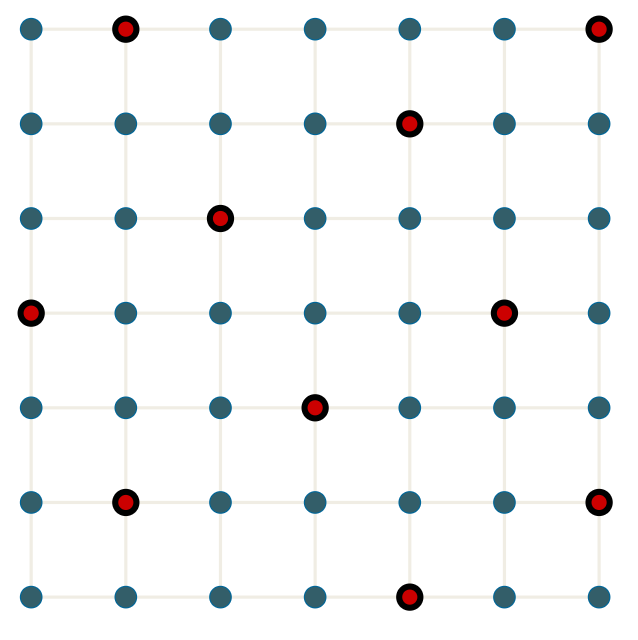
This pattern is drawn by a Shadertoy shader. Its source:

```glsl
const vec2 GRID_ORIGIN = vec2(0.0487, 0.0670);
const float SPACING = 0.1479;
const float LAST_INDEX = 6.0;

const float LINE_HALF_WIDTH = 0.0025;
const float DOT_RADIUS = 0.0177;
const float RIM_WIDTH = 0.0018;
const float MARK_RADIUS = 0.0213;
const float CORE_RADIUS = 0.0118;

// Marked nodes satisfy (column + ROW_STEP * row) mod MARK_PERIOD == MARK_PHASE
const float MARK_PERIOD = 5.0;
const float ROW_STEP = 3.0;
const float MARK_PHASE = 4.0;

const vec3 PAPER = vec3(1.0);
const vec3 LINE_COLOR = vec3(0.94, 0.93, 0.895);
const vec3 DOT_FILL = vec3(0.20, 0.37, 0.41);
const vec3 DOT_RIM = vec3(0.0, 0.40, 0.60);
const vec3 MARK_RING = vec3(0.0);
const vec3 MARK_CORE = vec3(0.80, 0.0, 0.0);

// Antialiased coverage of a signed distance
float coverage(float dist) {
    float pixel = 1.0 / iResolution.y;
    return clamp(0.5 - dist / pixel, 0.0, 1.0);
}

// Distance to the lattice lines, clipped to the outer nodes
float latticeDistance(vec2 p, vec2 node) {
    vec2 offset = abs(p - node * SPACING);
    vec2 center = vec2(0.5 * LAST_INDEX * SPACING);
    vec2 beyond = abs(p - center) - center;
    float vertical = max(offset.x - LINE_HALF_WIDTH, beyond.y);
    float horizontal = max(offset.y - LINE_HALF_WIDTH, beyond.x);
    return min(vertical, horizontal);
}

bool isMarked(vec2 node) {
    float phase = mod(node.x + ROW_STEP * node.y, MARK_PERIOD);
    return abs(phase - MARK_PHASE) < 0.5;
}

void mainImage(out vec4 fragColor, in vec2 fragCoord) {
    vec2 p = fragCoord / iResolution.y - GRID_ORIGIN;
    vec2 node = clamp(floor(p / SPACING + 0.5), 0.0, LAST_INDEX);
    float radius = length(p - node * SPACING);

    vec3 color = mix(PAPER, LINE_COLOR, coverage(latticeDistance(p, node)));

    // Disc at the nearest node
    bool marked = isMarked(node);
    float outer = marked ? MARK_RADIUS : DOT_RADIUS;
    float inner = marked ? CORE_RADIUS : DOT_RADIUS - RIM_WIDTH;
    color = mix(color, marked ? MARK_RING : DOT_RIM, coverage(radius - outer));
    color = mix(color, marked ? MARK_CORE : DOT_FILL, coverage(radius - inner));

    fragColor = vec4(color, 1.0);
}
```
